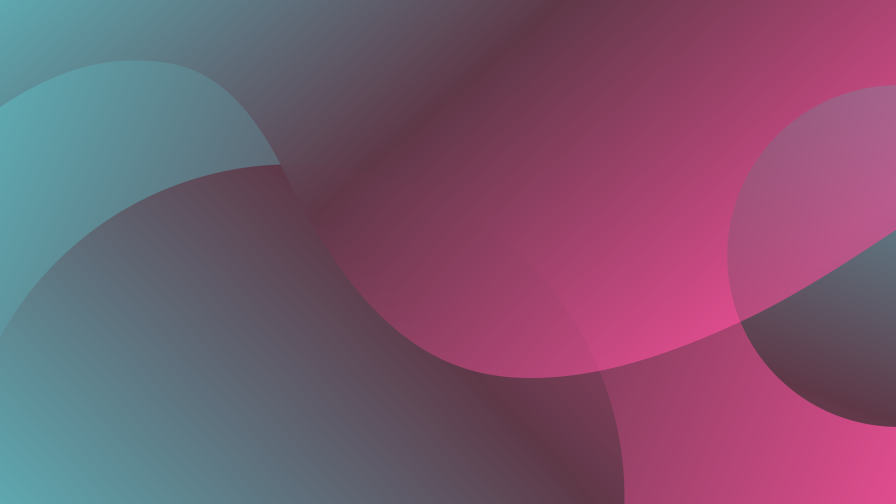
A Shadertoy shader for this background:

```glsl
const vec3 TEAL = vec3(0.37, 0.66, 0.69);
const vec3 PLUM = vec3(0.37, 0.22, 0.28);
const vec3 PINK = vec3(0.88, 0.30, 0.56);

// Discs: centre x, centre y, radius
const vec3 BIG_DISC = vec3(0.579, 0.014, 0.660);
const vec3 SIDE_DISC = vec3(1.782, 0.492, 0.339);

// How far each disc shows through the upper sheet
const float BIG_DISC_VEIL = 0.12;
const float SIDE_DISC_VEIL = 0.30;

// Wave knots: x, height, slope
const int KNOTS = 6;
const vec3 WAVE[KNOTS] = vec3[KNOTS](
    vec3(0.000, 0.787, 0.68), vec3(0.266, 0.880, 0.00),
    vec3(0.567, 0.653, -2.05), vec3(1.053, 0.250, 0.00),
    vec3(1.468, 0.361, 0.46), vec3(1.778, 0.544, 0.66));

// Teal to plum to pink, each leg spanning one stride along the direction
vec3 ramp(vec2 p, vec2 origin, vec2 direction, float stride) {
    float t = dot(p - origin, normalize(direction)) / stride;
    vec3 cool = mix(TEAL, PLUM, clamp(t, 0.0, 1.0));
    return mix(cool, PINK, clamp(t - 1.0, 0.0, 1.0));
}

// Smooth cubic curve through the knots
float waveHeight(float x) {
    float height = WAVE[0].y;
    for (int i = 0; i < KNOTS - 1; i++) {
        vec3 a = WAVE[i], b = WAVE[i + 1];
        if (x >= a.x) {
            float span = b.x - a.x;
            float u = clamp((x - a.x) / span, 0.0, 1.0);
            float v = 1.0 - u;
            height = mix(a.y, b.y, u * u * (3.0 - 2.0 * u))
                   + span * u * v * (a.z * v - b.z * u);
        }
    }
    return height;
}

// Antialiased coverage where the distance is negative
float coverage(float d) {
    float pixel = max(length(vec2(dFdx(d), dFdy(d))), 1e-5);
    return clamp(0.5 - d / pixel, 0.0, 1.0);
}

float disc(vec2 p, vec3 shape) {
    return coverage(length(p - shape.xy) - shape.z);
}

void mainImage(out vec4 fragColor, in vec2 fragCoord) {
    vec2 p = fragCoord / iResolution.y;

    // Gradient of each layer
    vec3 upper = ramp(p, vec2(0.0, 1.0), vec2(0.655, -0.757), 0.73);
    vec3 lower = ramp(p, vec2(0.0, 0.792), vec2(0.92, -0.39), 0.972);
    vec3 bigFill = ramp(p, vec2(0.0), vec2(0.735, 0.676), 0.866);
    vec3 sideFill = ramp(p, vec2(1.778, 0.865), vec2(-0.35, -0.94), 0.657);

    // Discs are solid below the wave and veiled above it
    float big = disc(p, BIG_DISC);
    float side = disc(p, SIDE_DISC);
    lower = mix(mix(lower, bigFill, big), sideFill, side);
    upper = mix(upper, bigFill, big * BIG_DISC_VEIL);
    upper = mix(upper, sideFill, side * SIDE_DISC_VEIL);

    float below = coverage(p.y - waveHeight(p.x));
    fragColor = vec4(mix(upper, lower, below), 1.0);
}
```
